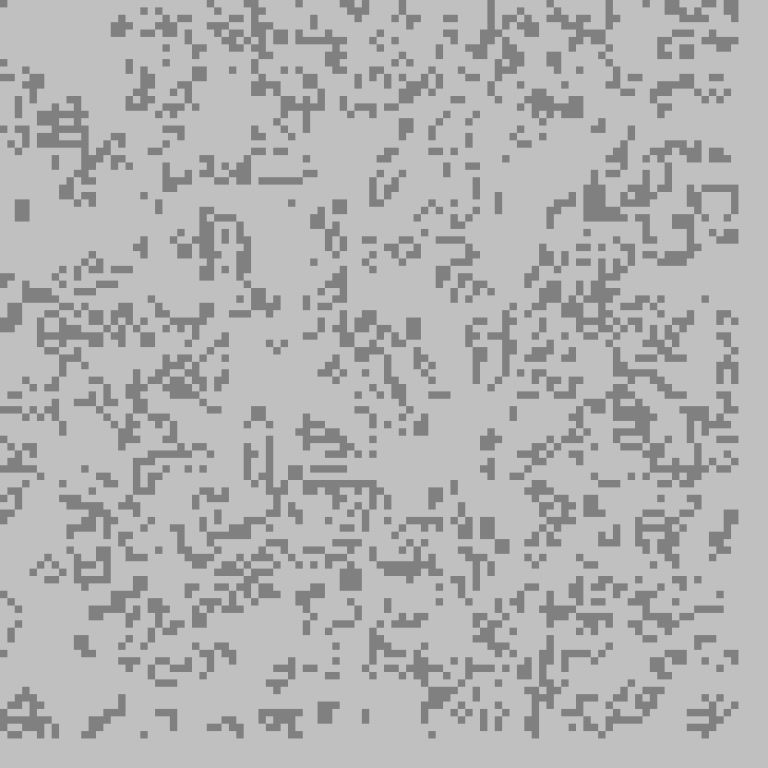
Reproduce this texture procedurally as a WebGL 1 fragment shader.

```glsl
precision highp float;

uniform vec2 u_resolution;

#define GRID 104.0          // cell widths across the canvas
#define FIELD 100.0         // cells per side that can be alive
#define GENERATIONS 3
#define WINDOW 8            // 2 + 2 * GENERATIONS
#define PATCH 8.0           // size of dense and empty patches, in cells
#define SPARSE 0.0          // seed density in empty patches
#define DENSE 0.61          // seed density in full patches
#define LIGHT vec3(0.753)
#define DARK vec3(0.502)

float hash(vec2 p) {
    return fract(sin(dot(p, vec2(127.1, 311.7))) * 43758.5453);
}

float valueNoise(vec2 p) {
    vec2 cell = floor(p);
    vec2 f = fract(p);
    f = f * f * (3.0 - 2.0 * f);
    float low = mix(hash(cell), hash(cell + vec2(1.0, 0.0)), f.x);
    float high = mix(hash(cell + vec2(0.0, 1.0)), hash(cell + 1.0), f.x);
    return mix(low, high, f.y);
}

// Random starting state, denser in some patches than in others
float seed(vec2 cell) {
    float density = mix(SPARSE, DENSE, valueNoise(cell / PATCH + 37.3));
    return step(hash(cell + 19.7), density);
}

// Birth on three neighbours, survival on two or three; total includes self
float nextState(float self, float total) {
    bool three = abs(total - 3.0) < 0.5;
    bool four = abs(total - 4.0) < 0.5;
    return (three || (four && self > 0.5)) ? 1.0 : 0.0;
}

float insideField(vec2 cell) {
    vec2 inside = step(vec2(-0.5), cell) * step(cell, vec2(FIELD - 0.5));
    return inside.x * inside.y;
}

void main() {
    // Grid counted from the upper left corner
    vec2 uv = gl_FragCoord.xy / u_resolution;
    vec2 position = vec2(uv.x, 1.0 - uv.y) * GRID - 0.5;
    vec2 base = floor(position);

    // Seed the neighbourhood of the four nearest cells
    float state[WINDOW * WINDOW];
    for (int y = 0; y < WINDOW; y++) {
        for (int x = 0; x < WINDOW; x++) {
            vec2 offset = vec2(float(x), float(y)) - float(GENERATIONS);
            state[y * WINDOW + x] = seed(base + offset);
        }
    }

    // Evolve in place: each step shrinks the window and shifts it by one
    for (int g = 0; g < GENERATIONS; g++) {
        for (int y = 0; y < WINDOW - 2; y++) {
            for (int x = 0; x < WINDOW - 2; x++) {
                if (x < WINDOW - 2 - 2 * g && y < WINDOW - 2 - 2 * g) {
                    float total = 0.0;
                    for (int j = 0; j < 3; j++) {
                        for (int i = 0; i < 3; i++) {
                            total += state[(y + j) * WINDOW + x + i];
                        }
                    }
                    float self = state[(y + 1) * WINDOW + x + 1];
                    state[y * WINDOW + x] = nextState(self, total);
                }
            }
        }
    }

    // Blend the four cells by how much of the pixel each one covers
    vec2 pixel = GRID / u_resolution;
    vec2 cover = clamp((fract(position) - 0.5) / pixel + 0.5, 0.0, 1.0);
    float a = state[0] * insideField(base);
    float b = state[1] * insideField(base + vec2(1.0, 0.0));
    float c = state[WINDOW] * insideField(base + vec2(0.0, 1.0));
    float d = state[WINDOW + 1] * insideField(base + 1.0);
    float alive = mix(mix(a, b, cover.x), mix(c, d, cover.x), cover.y);

    gl_FragColor = vec4(mix(LIGHT, DARK, alive), 1.0);
}
```
